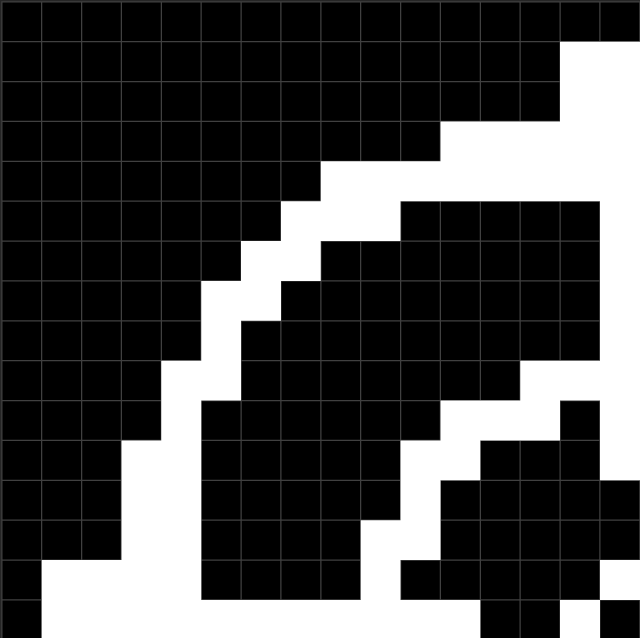
Write a Shadertoy shader that draws this background.

```glsl
// True where a grid cell (column, row from the top) is lit
bool isLit(vec2 cell) {
    vec2 fromHub = cell - vec2(14.1, 14.0);
    float radius2 = dot(fromHub, fromHub);
    float low = min(cell.x, cell.y);
    float high = max(cell.x, cell.y);

    // Large disc with a square tab at each end
    bool disc = radius2 < 137.5 || (low >= 1.0 && high >= 14.0);
    // Dark quarter ring, clipped to a square
    bool ringGap = radius2 < 103.0 && radius2 > 28.0 && low >= 5.0 && high <= 14.0;
    // Dark hub with two lit cells on its diagonal
    bool hub = radius2 < 17.0 && (high <= 14.0 || low >= 12.0);
    bool hubSpark = abs(cell.x + cell.y - 29.0) < 0.5;

    return disc && !ringGap && (!hub || hubSpark);
}

float shade(vec2 p) {
    vec2 grid = (p - 0.0029) / 0.0623;
    if (min(grid.x, grid.y) < -0.016) return 0.15;
    if (isLit(clamp(floor(grid), 0.0, 15.0))) return 1.0;

    // Thin grey rules between dark cells
    vec2 toRule = abs(grid - round(grid));
    return min(toRule.x, toRule.y) < 0.0157 ? 0.25 : 0.0;
}

void mainImage(out vec4 fragColor, in vec2 fragCoord) {
    // Average subsamples to smooth every edge
    const int SAMPLES = 4;
    float sum = 0.0;
    for (int j = 0; j < SAMPLES; j++) {
        for (int i = 0; i < SAMPLES; i++) {
            vec2 offset = (vec2(i, j) + 0.5) / float(SAMPLES) - 0.5;
            vec2 pixel = fragCoord + offset;
            sum += shade(vec2(pixel.x, iResolution.y - pixel.y) / iResolution.x);
        }
    }
    fragColor = vec4(vec3(sum / float(SAMPLES * SAMPLES)), 1.0);
}
```
